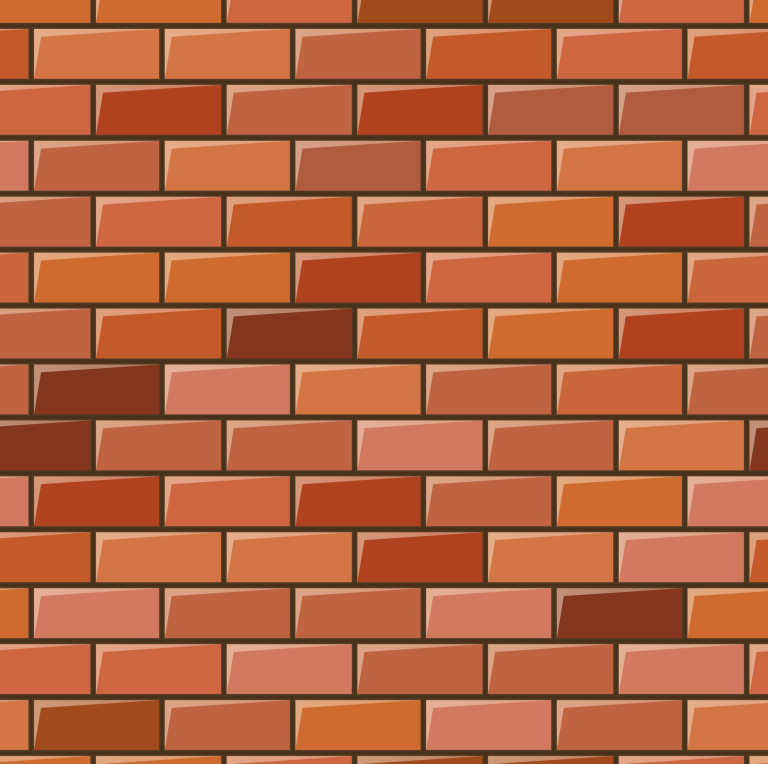
Give the GLSL for this pattern, as a WebGL 1 fragment shader.

```glsl
precision highp float;
// Running-bond brick wall: each brick takes a hashed clay colour and has
// a pale bevel that tapers along its left and top sides, over dark mortar.
// Colours repeat every six bricks across and fourteen courses down.

uniform vec2 u_resolution;

float hash(vec2 p) {
  return fract(sin(dot(p, vec2(41.3, 289.1)) + 3.7) * 4375.85);
}

// Weighted choice of clay colours, h from 0 to 1
vec3 clayColor(float h) {
  vec3 c = vec3(0.75, 0.39, 0.25);             // terracotta
  c = mix(c, vec3(0.69, 0.26, 0.12), step(0.16, h)); // brick red
  c = mix(c, vec3(0.63, 0.29, 0.11), step(0.28, h)); // brown
  c = mix(c, vec3(0.77, 0.35, 0.16), step(0.37, h)); // burnt orange
  c = mix(c, vec3(0.83, 0.46, 0.27), step(0.45, h)); // pale orange
  c = mix(c, vec3(0.82, 0.48, 0.38), step(0.58, h)); // salmon
  c = mix(c, vec3(0.52, 0.21, 0.12), step(0.65, h)); // oxblood
  c = mix(c, vec3(0.73, 0.45, 0.25), step(0.72, h)); // tan
  c = mix(c, vec3(0.69, 0.36, 0.25), step(0.76, h)); // dusty red
  c = mix(c, vec3(0.81, 0.40, 0.26), step(0.82, h)); // coral
  c = mix(c, vec3(0.81, 0.42, 0.18), step(0.89, h)); // amber
  return mix(c, vec3(0.79, 0.40, 0.23), step(0.94, h)); // orange
}

void main() {
  vec2 uv = gl_FragCoord.xy / u_resolution;
  float aa = 13.66 / u_resolution.y;

  // Courses run downwards; alternate ones are shifted sideways
  vec2 wall = vec2(uv.x * 5.876, (1.0 - uv.y) * 13.66 - 0.463);
  float course = floor(wall.y);
  wall.x -= mix(0.239, 0.713, mod(course, 2.0));
  vec2 brick = mod(vec2(floor(wall.x), course), vec2(6.0, 14.0));

  // Local position, in units of one course height
  vec2 local = (fract(wall) - 0.5) * vec2(2.33, 1.0);
  vec2 halfSize = vec2(1.115, 0.446);
  vec2 edge = abs(local) - halfSize;
  float outside = max(edge.x, edge.y);
  float cover = 1.0 - smoothstep(-aa * 0.7, aa * 0.7, outside);

  // Front face, leaving a tapering bevel at the left and top
  vec2 corner = local + halfSize;
  float leftGap = corner.x - 0.125 * (0.892 - corner.y) / 0.75;
  float topGap = corner.y - 0.14 * (1.0 - (corner.x - 0.125) / 2.105);
  float face = smoothstep(-aa * 0.7, aa * 0.7, min(leftGap, topGap));

  vec3 clay = clayColor(hash(brick));
  float shine = mix(0.55, 0.38, corner.x / 2.23);
  vec3 bevel = mix(clay, vec3(0.96, 0.86, 0.76), shine);
  vec3 mortar = mix(vec3(0.33, 0.23, 0.14), vec3(0.28, 0.19, 0.10),
                    smoothstep(0.0, 0.05, outside));

  gl_FragColor = vec4(mix(mortar, mix(bevel, clay, face), cover), 1.0);
}
```
